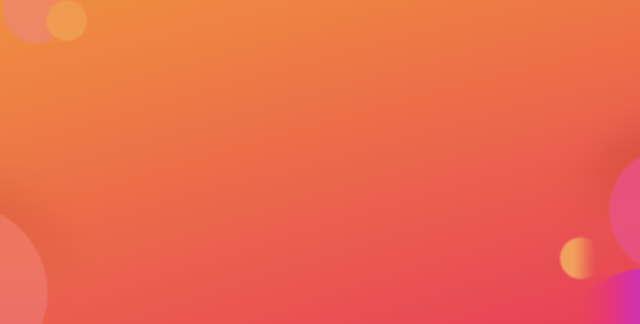
A Shadertoy shader for this background:

```glsl
const float ASPECT = 1.969;

// Corner colours of the backdrop
const vec3 TOP_LEFT = vec3(0.935, 0.56, 0.25);
const vec3 TOP_RIGHT = vec3(0.93, 0.46, 0.27);
const vec3 BOTTOM_LEFT = vec3(0.92, 0.375, 0.30);
const vec3 BOTTOM_RIGHT = vec3(0.91, 0.25, 0.35);

// Discs: centre and radius, in canvas heights
const vec3 CORAL_DISC = vec3(-0.128, 0.097, 0.274);
const vec3 PINK_DISC = vec3(2.069, 0.349, 0.195);
const vec3 VIOLET_DISC = vec3(2.020, -0.180, 0.355);
const vec3 BLUSH_DISC = vec3(0.115, 0.974, 0.108);
const vec3 AMBER_DISC = vec3(0.205, 0.936, 0.062);
const vec3 BEAD_DISC = vec3(1.787, 0.203, 0.064);

const vec3 CORAL = vec3(0.93, 0.47, 0.37);
const vec3 CORAL_LOW = vec3(0.93, 0.44, 0.41);
const vec3 PINK = vec3(0.91, 0.32, 0.49);
const vec3 MAGENTA = vec3(0.91, 0.22, 0.45);
const vec3 VIOLET = vec3(0.82, 0.19, 0.68);
const vec3 BLUSH = vec3(0.93, 0.53, 0.42);
const vec3 AMBER = vec3(0.94, 0.62, 0.32);
const vec3 BEAD = vec3(0.94, 0.63, 0.36);

const vec3 SHADE = vec3(0.77, 0.27, 0.20);
const float SHADE_REACH = 0.17;
const float CORAL_SHADE = 0.22;
const float PINK_SHADE = 0.38;
const float SOFT_EDGE = 0.006;

float discDistance(vec2 p, vec3 disc) {
    return length(p - disc.xy) - disc.z;
}

float discMask(vec2 p, vec3 disc) {
    float edge = max(SOFT_EDGE, 1.0 / iResolution.y);
    return 1.0 - smoothstep(-edge, edge, discDistance(p, disc));
}

float shadow(vec2 p, vec3 disc) {
    float reach = max(discDistance(p, disc), 0.0) / SHADE_REACH;
    return exp(-2.5 * reach * reach);
}

void mainImage(out vec4 fragColor, in vec2 fragCoord) {
    vec2 uv = fragCoord / iResolution.xy;
    vec2 p = uv * vec2(ASPECT, 1.0);

    // Four-corner gradient
    vec3 color = mix(mix(BOTTOM_LEFT, BOTTOM_RIGHT, uv.x),
                     mix(TOP_LEFT, TOP_RIGHT, uv.x), uv.y);

    // Shadows falling above the side discs
    float coralFall = smoothstep(0.0, 0.35, p.y);
    float pinkFall = smoothstep(0.22, 0.55, p.y);
    color = mix(color, SHADE, CORAL_SHADE * coralFall * shadow(p, CORAL_DISC));
    color = mix(color, SHADE, PINK_SHADE * pinkFall * shadow(p, PINK_DISC));

    // Pair of discs in the upper left
    float blushFade = 1.0 - smoothstep(0.12, 0.23, p.x);
    color = mix(color, BLUSH, 0.85 * blushFade * discMask(p, BLUSH_DISC));
    color = mix(color, AMBER, 0.85 * discMask(p, AMBER_DISC));

    // Coral disc on the left
    vec3 coral = mix(CORAL_LOW, CORAL, smoothstep(0.0, 0.30, p.y));
    color = mix(color, coral, 0.95 * discMask(p, CORAL_DISC));

    // Violet disc dissolving to the left, with the pink disc above it
    vec3 violet = mix(MAGENTA, VIOLET, smoothstep(1.85, 1.97, p.x));
    float violetFade = smoothstep(1.77, 1.89, p.x);
    color = mix(color, violet, violetFade * discMask(p, VIOLET_DISC));
    color = mix(color, PINK, 0.95 * discMask(p, PINK_DISC));

    // Bead lit from its left side
    float beadFade = 1.0 - smoothstep(1.755, 1.84, p.x);
    color = mix(color, BEAD, beadFade * discMask(p, BEAD_DISC));

    fragColor = vec4(color, 1.0);
}
```
